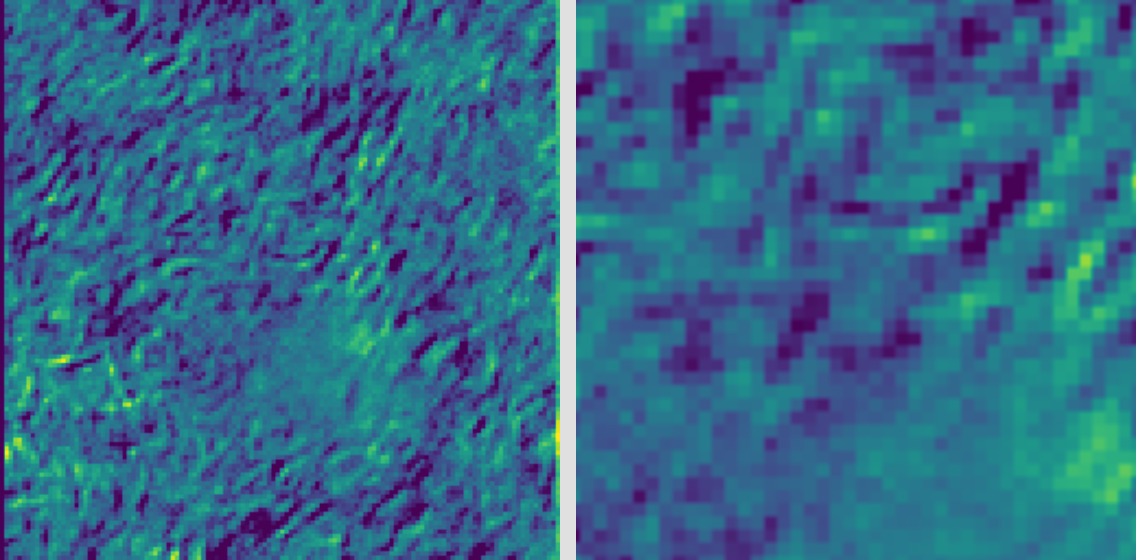
Left, the full canvas; right, a detail of the centre.
Give the GLSL for this texture map, as a Shadertoy shader.

```glsl
const float GRID = 128.0;

vec3 hash3(vec2 p) {
    vec3 q = fract(p.xyx * vec3(0.1031, 0.1030, 0.0973));
    q += dot(q, q.yxz + 33.33);
    return fract((q.xxy + q.yzz) * q.zyx);
}

// Smooth value noise centred on zero
float valueNoise(vec2 p) {
    vec2 i = floor(p), f = fract(p);
    f = f * f * (3.0 - 2.0 * f);
    float low = mix(hash3(i).x, hash3(i + vec2(1, 0)).x, f.x);
    float high = mix(hash3(i + vec2(0, 1)).x, hash3(i + vec2(1, 1)).x, f.x);
    return mix(low, high, f.y) - 0.5;
}

// Soft round region: 1 at the centre, fading to 0
float blob(vec2 uv, vec2 centre, vec2 radius) {
    vec2 d = (uv - centre) / radius;
    return exp(-dot(d, d));
}

// Sum of short oriented ripples scattered on a jittered lattice
float streaks(vec2 cell) {
    const float SPACING = 7.0;
    vec2 home = floor(cell / SPACING);
    float sum = 0.0;
    for (int y = -1; y <= 1; y++)
    for (int x = -1; x <= 1; x++)
    for (int k = 0; k < 4; k++) {
        vec2 id = home + vec2(x, y);
        vec3 h = hash3(id + 37.0 * float(k) + 11.0);
        vec3 g = hash3(id.yx + 53.0 * float(k) + 171.0);
        vec2 pos = (id + h.xy) * SPACING;
        vec2 uv = pos / GRID;

        // Mostly rising to the right, flatter in the middle, tangled low left
        float tangle = blob(uv, vec2(0.17, 0.22), vec2(0.2, 0.24));
        float middle = blob(uv, vec2(0.48, 0.56), vec2(0.15, 0.11));
        float angle = 0.95 + 0.12 * sin(uv.x * 7.0 + uv.y * 4.0) - 0.45 * middle
                    + (h.z - 0.5) * (0.8 + 1.8 * tangle + 1.2 * middle);
        vec2 dir = vec2(cos(angle), sin(angle));
        vec2 d = cell - pos;
        float along = dot(d, dir) / mix(1.3, 3.4, g.y * g.y);
        float across = dot(d, vec2(-dir.y, dir.x));
        sum += exp(-0.5 * along * along - 0.3 * across * across)
             * cos(across * mix(0.7, 1.5, g.z) + 6.283 * g.x);
    }
    return sum;
}

// Scalar value of one square cell
float cellValue(vec2 cell) {
    cell = clamp(cell, vec2(0), vec2(GRID - 1.0));
    vec2 uv = (cell + 0.5) / GRID;
    float grain = hash3(cell + 301.0).x - 0.5;

    // Dark left border and bright right border
    if (cell.x < 0.5) return 0.0;
    if (cell.x > GRID - 1.5)
        return 0.62 + 0.3 * valueNoise(cell / 5.0) + 0.16 * grain
             + 0.28 * blob(uv, vec2(1.0, 0.22), vec2(0.05));

    // Calm areas weaken the streaks
    float calm = blob(uv, vec2(0.59, 0.31), vec2(0.15, 0.14));
    float strength = 1.0 + 0.9 * valueNoise(cell / 13.0 + 40.0)
                   - 0.75 * calm
                   - 0.35 * blob(uv, vec2(0.4, 0.3), vec2(0.08, 0.2))
                   - 0.4 * blob(uv, vec2(0.88, 0.66), vec2(0.13, 0.12));

    float n = 1.3 * max(strength, 0.15) * streaks(cell);
    n += (1.0 - 0.5 * calm) * (1.3 * valueNoise(cell / 14.0)
       + 1.3 * valueNoise(cell / 5.0 + 90.0)
       + 1.5 * valueNoise(cell / 1.9 + 200.0) + 0.85 * grain);
    n += 0.55 * calm
       + 1.0 * blob(uv, vec2(0.06, 0.32), vec2(0.04, 0.12))
       + 1.4 * blob(uv, vec2(0.64, 0.385), vec2(0.045, 0.025))
       - 1.5 * blob(uv, vec2(0.0, 0.78), vec2(0.02, 0.035));
    return clamp(0.36 + n * (n < 0.0 ? 0.2 : 0.145), 0.0, 1.0);
}

// Purple, blue, teal, green, yellow ramp as a polynomial
vec3 ramp(float t) {
    vec3 c = vec3(-5.435, 4.646, 26.312);
    c = c * t + vec3(4.776, -13.745, -65.353);
    c = c * t + vec3(6.228, 14.180, 56.691);
    c = c * t + vec3(-4.634, -5.799, -19.332);
    c = c * t + vec3(-0.331, 0.215, 0.095);
    c = c * t + vec3(0.105, 1.405, 1.385);
    return c * t + vec3(0.278, 0.005, 0.334);
}

void mainImage(out vec4 fragColor, in vec2 fragCoord) {
    vec2 p = fragCoord / iResolution.xy * GRID - 0.5;
    vec2 i = floor(p);
    vec2 f = smoothstep(0.2, 0.8, fract(p));

    // Blend neighbouring cells over a narrow edge
    float low = mix(cellValue(i), cellValue(i + vec2(1, 0)), f.x);
    float high = mix(cellValue(i + vec2(0, 1)), cellValue(i + vec2(1, 1)), f.x);
    float value = mix(low, high, f.y);
    fragColor = vec4(clamp(ramp(clamp(value, 0.0, 1.0)), 0.0, 1.0), 1.0);
}
```
